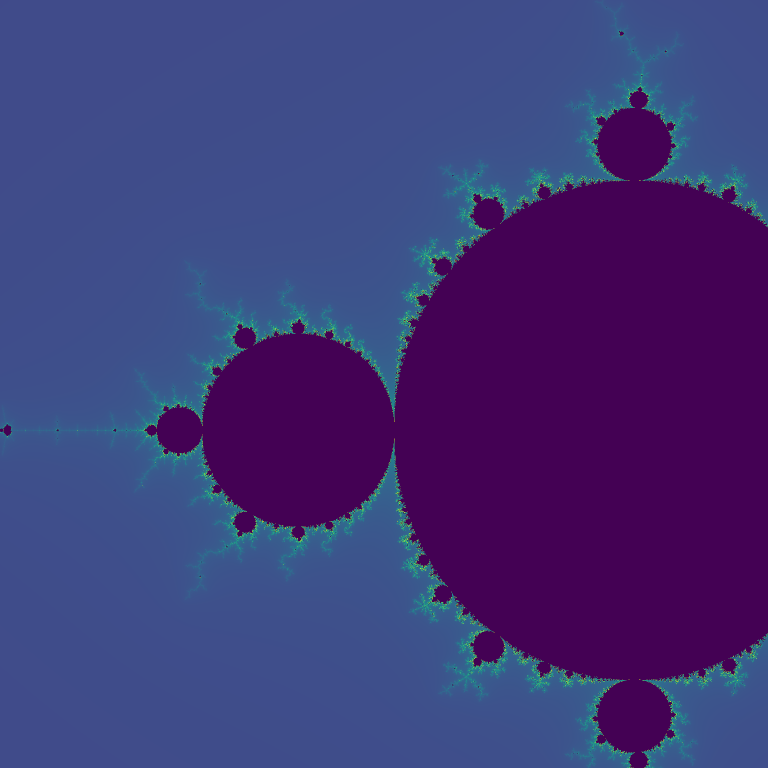
A three.js fragment shader for this background:

```glsl
varying vec2 vUv;

const vec3 INTERIOR = vec3(0.267, 0.005, 0.329);
const int MAX_STEPS = 150;

// Polynomial ramp: violet, blue, teal, green, yellow
vec3 ramp(float t) {
  vec3 c = vec3(-5.4355, 4.6459, 26.3124);
  c = c * t + vec3(4.7764, -13.7451, -65.3530);
  c = c * t + vec3(6.2283, 14.1799, 56.6906);
  c = c * t + vec3(-4.6342, -5.7991, -19.3324);
  c = c * t + vec3(-0.3309, 0.2148, 0.0951);
  c = c * t + vec3(0.1051, 1.4046, 1.3846);
  return c * t + vec3(0.2777, 0.0054, 0.3341);
}

// Main cardioid and the disc to its left never escape
bool inMainBody(vec2 c) {
  float x = c.x - 0.25;
  float q = x * x + c.y * c.y;
  bool cardioid = q * (q + x) < 0.25 * c.y * c.y;
  return cardioid || length(c + vec2(1.0, 0.0)) < 0.25;
}

// Fractional escape count, or -1 inside the set
float escapeCount(vec2 c) {
  if (inMainBody(c)) return -1.0;
  vec2 z = vec2(0.0);
  for (int i = 0; i < MAX_STEPS; i++) {
    z = vec2(z.x * z.x - z.y * z.y, 2.0 * z.x * z.y) + c;
    float r2 = dot(z, z);
    if (r2 > 256.0) return float(i) + 2.0 - log2(0.5 * log2(r2));
  }
  return -1.0;
}

vec3 fractalColor(vec2 uv) {
  vec2 c = vec2(-1.777, -0.8795) + 2.0 * uv;
  float n = escapeCount(c);
  return n < 0.0 ? INTERIOR : ramp(clamp(0.21 + 0.0053 * n, 0.0, 1.0));
}

void main() {
  // Four samples per pixel smooth the edges
  vec2 footprint = fwidth(vUv);
  vec3 color = vec3(0.0);
  for (int j = 0; j < 2; j++) {
    for (int i = 0; i < 2; i++) {
      vec2 offset = 0.5 * vec2(float(i), float(j)) - 0.25;
      color += 0.25 * fractalColor(vUv + offset * footprint);
    }
  }
  gl_FragColor = vec4(color, 1.0);
}
```
